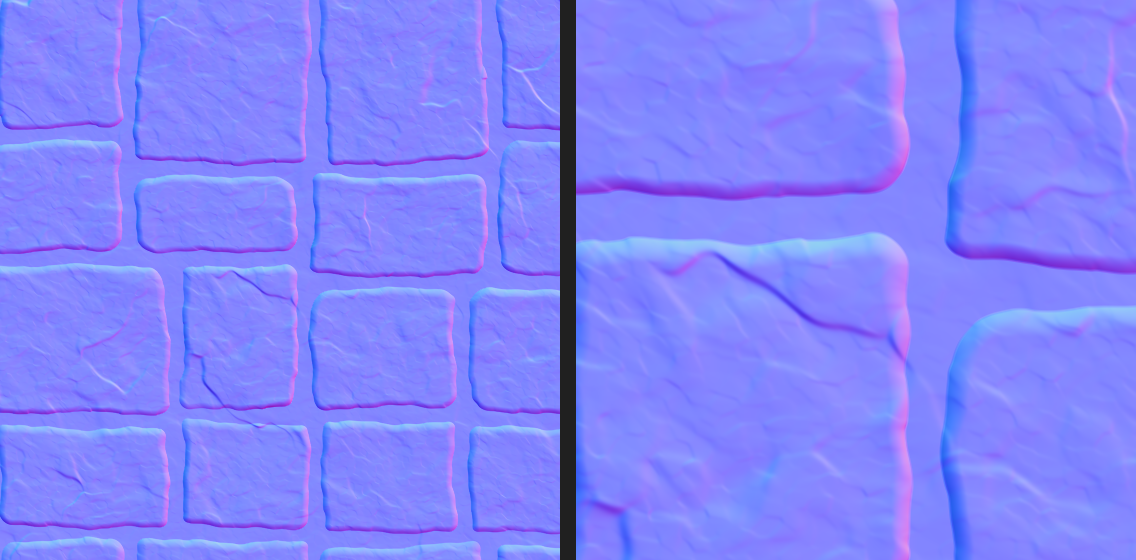
Left, the full canvas; right, a detail of the centre.
This texture map is drawn by a WebGL 2 fragment shader. Its source:

```glsl
#version 300 es
precision highp float;

// Tangent-space normal map of an irregular wall of rough, squared stone blocks.
// Pinwheel-cut rectangles give the blocks, blended cellular noise chips their faces,
// and the slope of the summed height field is encoded as colour.

uniform vec2 u_resolution;
out vec4 fragColor;

vec3 hash3(vec2 p) {
    vec3 q = fract(p.xyx * vec3(0.1031, 0.1030, 0.0973));
    q += dot(q, q.yxz + 33.33);
    return fract((q.xxy + q.yzz) * q.zyx);
}

// Cellular noise of tilted plateaus; a higher sharpness makes narrower ledges.
float facets(vec2 p, float sharpness) {
    vec2 cell = floor(p);
    float total = 0.0, weights = 0.0;
    for (int j = -1; j <= 1; j++)
    for (int i = -1; i <= 1; i++) {
        vec2 id = cell + vec2(i, j);
        vec3 rnd = hash3(id + 57.0);
        vec2 r = p - id - rnd.xy;
        float w = exp(-sharpness * dot(r, r));
        total += w * (rnd.z - 0.5 + dot(r, rnd.yx - 0.5));
        weights += w;
    }
    return total / weights;
}

// Position of the cut inside a layout cell, repeating every four cells.
float cut(vec2 cell) {
    return mix(0.28, 0.72, hash3(mod(cell, 4.0) + 11.0).x);
}

// Nearest block: x = signed distance, y = height within the block from -1 to 1.
vec2 nearestBlock(vec2 p) {
    vec2 nearest = vec2(9.0, 0.0);
    for (int j = -1; j <= 1; j++)
    for (int i = -1; i <= 1; i++) {
        vec2 v = floor(p + 0.5) + vec2(i, j);

        // Four cuts around a lattice corner bound one block.
        float ne = cut(v), sw = cut(v - 1.0);
        float se = cut(v - vec2(0, 1)), nw = cut(v - vec2(1, 0));
        bool even = mod(v.x + v.y, 2.0) < 0.5;
        vec2 hi = v + (even ? vec2(ne, nw) : vec2(se, ne));
        vec2 lo = v - 1.0 + (even ? vec2(sw, se) : vec2(nw, sw));

        // Skew and ripple the outline differently for each block.
        vec3 seed = hash3(mod(v, 4.0) + 83.0);
        vec2 q = p - 0.5 * (lo + hi), size = 0.5 * (hi - lo);
        q += 0.08 * (seed.xy - 0.5) * q.yx;
        q += 0.015 * sin(q.yx * 5.5 + 6.28 * seed.yz);
        q += 0.006 * sin(q.yx * 14.0 + 17.0 * seed.zx);
        q += 0.003 * sin(q.yx * 37.0 + 29.0 * seed.xy);

        float radius = mix(0.04, 0.12, seed.z);
        vec2 b = abs(q) - (size - 0.05 - radius);
        float d = length(max(b, 0.0)) + min(max(b.x, b.y), 0.0) - radius;
        if (d < nearest.x) nearest = vec2(d, q.y / size.y);
    }
    return nearest;
}

// Ledges, lumps and fine grain of the rock.
float rockSurface(vec2 p) {
    vec2 bent = p + 0.018 * sin(p.yx * 23.0 + vec2(1.0, 4.0))
                  + 0.006 * sin(p.yx * 61.0 + p * 20.0)
                  + 0.002 * sin(p.yx * 170.0 + p * 45.0);
    vec2 streak = mat2(0.8, 0.4, -0.3, 1.05) * p + 0.4 * (bent - p);
    float patches = smoothstep(-0.4, 0.9, sin(p.x * 17.0 + 2.0 * sin(p.y * 13.0))
                                        * sin(p.y * 19.0 + 2.0 * sin(p.x * 11.0)));
    float h = 0.0042 * patches * facets(bent * 7.5, 45.0);
    h += 0.0022 * facets(streak * 13.0 + 5.0, 9.0);
    h += 0.0010 * facets(streak * 38.0 + 9.0, 8.0);
    h += 0.0003 * facets(streak * 105.0, 7.0);
    return h;
}

float height(vec2 p) {
    vec2 block = nearestBlock(p * vec2(3.6, 4.0) + 0.5);
    float d = block.x / 3.8 + 0.0022 * facets(p * 36.0, 12.0);
    // Upper rims slope more gently than lower ones.
    float bevel = mix(0.0105, 0.016, smoothstep(0.2, 0.9, block.y));
    float t = clamp(-d / bevel, 0.0, 1.0);
    float rise = 1.0 - (1.0 - t) * (1.0 - t);
    return 0.0046 * rise + rockSurface(p) * mix(0.45, 1.0, rise);
}

void main() {
    vec2 uv = gl_FragCoord.xy / u_resolution;
    vec2 e = vec2(0.0011, 0.0);
    vec2 slope = vec2(height(uv + e.xy) - height(uv - e.xy),
                      height(uv + e.yx) - height(uv - e.yx)) / (2.0 * e.x);
    vec3 normal = normalize(vec3(vec2(0.015, 0.055) - slope, 1.0));

    // Warm the upward slopes, deepen the left ones and shade the undersides.
    vec3 tint = vec3(0.25 * max(normal.y, 0.0), 0.35 * min(normal.x, 0.0),
                     0.2 * (normal.y + abs(normal.x)));
    fragColor = vec4(clamp(0.5 + 0.5 * (normal + tint), 0.0, 1.0), 1.0);
}
```
